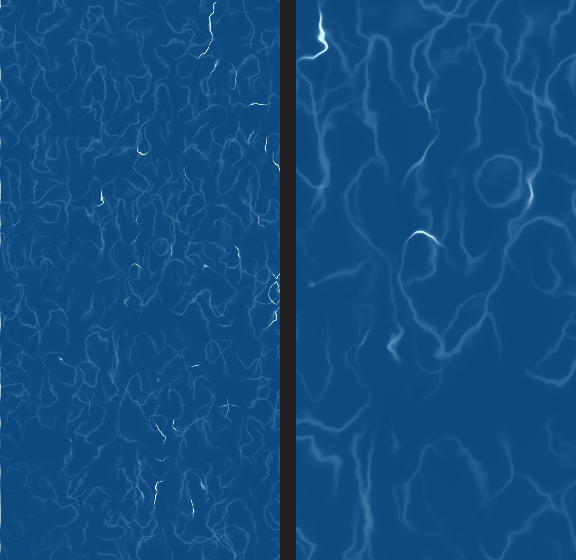
Left: the whole. Right: its middle third, enlarged.
Write a WebGL 2 fragment shader that draws this texture.

```glsl
#version 300 es
precision highp float;
// Deep blue surface crossed by thin, jagged, mostly upright pale veins.
// Veins are zero contours of warped gradient noise, broken up by noise masks;
// soft flecks, rare bright specks and a broken light left edge are added.

uniform vec2 u_resolution;
out vec4 fragColor;

const vec3 BASE = vec3(0.055, 0.286, 0.496);
const vec3 PALE = vec3(0.21, 0.45, 0.64);
const vec3 GLINT = vec3(0.82, 0.95, 0.97);
const float PALE_LEVEL = 0.4;       // strength at which PALE is reached
const int LAYERS = 4;
const vec2 VEIN_FREQ = vec2(11.5, 7.0);
const float VEIN_WIDTH = 0.0031;    // in canvas widths
const float VEIN_STRENGTH = 0.27;
const float HALO_WIDTH = 0.009;
const float HALO_STRENGTH = 0.035;
const float GLINT_STRENGTH = 0.95;
const float FLECK_STRENGTH = 0.15;
const float EDGE_WIDTH = 0.0035;

vec2 hash22(vec2 p) {
    vec3 q = fract(p.xyx * vec3(0.1031, 0.1030, 0.0973));
    q += dot(q, q.yzx + 33.33);
    return fract((q.xx + q.yz) * q.zy);
}

float cornerRamp(vec2 cell, vec2 offset) {
    float angle = 6.2832 * hash22(cell + 71.0).x;
    return dot(vec2(cos(angle), sin(angle)), offset);
}

float gradientNoise(vec2 p) {
    vec2 i = floor(p), f = p - i;
    vec2 u = f * f * f * (f * (f * 6.0 - 15.0) + 10.0);
    vec2 e = vec2(1.0, 0.0);
    return mix(mix(cornerRamp(i, f), cornerRamp(i + e, f - e), u.x),
               mix(cornerRamp(i + e.yx, f - e.yx), cornerRamp(i + 1.0, f - 1.0), u.x), u.y);
}

vec2 noisePair(vec2 p) {
    return vec2(gradientNoise(p), gradientNoise(p + vec2(37.2, 91.7)));
}

// Approximate distance to the zero contour of stretched noise
float contourDistance(vec2 p, vec2 freq, vec2 seed) {
    const float STEP = 0.0015;
    float n = gradientNoise(p * freq + seed);
    float nx = gradientNoise((p + vec2(STEP, 0.0)) * freq + seed);
    float ny = gradientNoise((p + vec2(0.0, STEP)) * freq + seed);
    return abs(n) / max(length(vec2(nx - n, ny - n)) / STEP, 0.8);
}

// Scattered soft dots: one candidate per cell, kept with the given chance
float scatteredDots(vec2 p, float cells, float radius, float chance, float seed) {
    vec2 home = floor(p * cells);
    float total = 0.0;
    for (int y = -1; y <= 1; y++) {
        for (int x = -1; x <= 1; x++) {
            vec2 cell = home + vec2(x, y);
            vec2 pick = hash22(cell + seed + 19.0);
            vec2 center = (cell + hash22(cell + seed + 53.0)) / cells;
            float r = radius * mix(0.6, 1.3, pick.y);
            vec2 d = (p - center) / r;
            total += step(pick.x, chance) * mix(0.4, 1.0, pick.y) * exp(-dot(d, d));
        }
    }
    return min(total, 1.0);
}

void main() {
    vec2 p = gl_FragCoord.xy / u_resolution.x;
    float top = u_resolution.y / u_resolution.x;

    // Jagged displacement at three scales
    vec2 warped = p + 0.022 * noisePair(p * 13.0 + 5.0)
                    + 0.012 * noisePair(p * 31.0 + 17.0)
                    + 0.005 * noisePair(p * 72.0 + 43.0);

    // Quiet patch in the lower left
    float quiet = (1.0 - smoothstep(0.1, 0.32, p.x)) * (1.0 - smoothstep(0.2, 0.34, p.y / top));
    float density = 1.0 - 0.65 * quiet;

    // Veins, each layer fading in and out along its length
    float light = 0.0;
    for (int i = 0; i < LAYERS; i++) {
        float k = float(i);
        vec2 seed = vec2(23.7, 41.3) * (k + 1.0);
        vec2 freq = VEIN_FREQ * mix(vec2(0.9, 0.75), vec2(1.1, 1.5), k / float(LAYERS - 1));
        float d = contourDistance(warped, freq, seed);
        float core = exp(-d * d / (VEIN_WIDTH * VEIN_WIDTH));
        float halo = exp(-d / HALO_WIDTH);
        float fade = smoothstep(-0.15, 0.38, gradientNoise(p * vec2(9.0, 6.5) + seed.yx));
        float rare = gradientNoise(p * vec2(7.5, 5.5) + seed * 1.7) + 0.1 * (p.x - 0.5);
        float glint = smoothstep(0.38, 0.54, rare);
        float vein = density * fade * (VEIN_STRENGTH * core + HALO_STRENGTH * halo);
        vein += density * glint * GLINT_STRENGTH * core * core;
        light += min(vein, 1.0) * (1.0 - light);
    }

    // Soft flecks, more frequent toward the top, and rare specks
    float upward = mix(0.35, 1.0, smoothstep(0.2, 0.9, p.y / top));
    light += FLECK_STRENGTH * upward * density * scatteredDots(warped, 13.0, 0.013, 0.3, 7.0);
    light += 0.8 * scatteredDots(warped, 7.0, 0.0048, 0.05, 131.0);

    // Broken light line on the left edge
    float broken = smoothstep(-0.2, 0.35, gradientNoise(vec2(3.3, p.y * 16.0)));
    light += 0.75 * broken * (1.0 - smoothstep(0.4 * EDGE_WIDTH, 1.6 * EDGE_WIDTH, p.x));

    // Faint broad tone variation, then the colour ramp
    vec3 ground = BASE * (1.0 + 0.035 * gradientNoise(p * 4.0 + 61.0));
    vec3 color = mix(ground, PALE, min(light / PALE_LEVEL, 1.0));
    color = mix(color, GLINT, smoothstep(PALE_LEVEL, 1.0, light));
    fragColor = vec4(color, 1.0);
}
```
